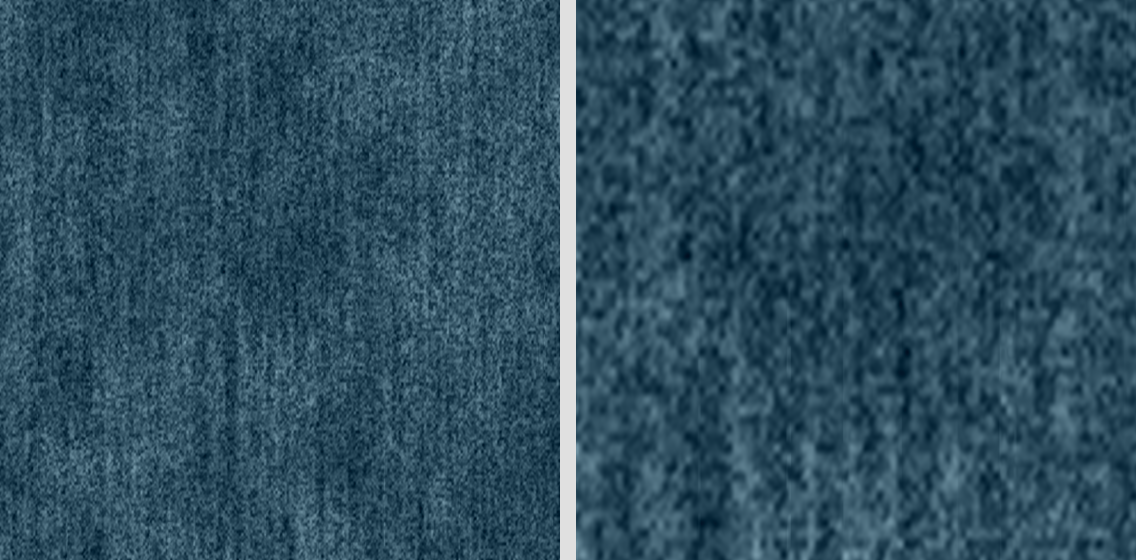
Left, the full canvas; right, a detail of the centre.
A Shadertoy shader for this texture:

```glsl
// Worn blue denim: fine twill grain, vertical yarn streaks and faded blotches.
#define MEAN_COLOR vec3(0.177, 0.303, 0.370)
#define FADE_TINT vec3(0.97, 1.0, 0.98)
#define GRAIN_AMOUNT 0.056
#define STREAK_AMOUNT 0.025
#define BLOTCH_AMOUNT 0.027
#define SLUB_AMOUNT 0.08
#define YARN_COUNT 245.0
#define WEFT_COUNT 175.0
#define STREAK_COUNT 125.0
#define BLOTCH_COUNT 8.0

// Integer hash of a lattice cell, from 0 to 1.
float hash(vec2 cell, uint seed) {
    uvec2 q = uvec2(ivec2(cell)) * uvec2(1597334673u, 3812015801u);
    uint h = q.x ^ q.y ^ (seed * 2654435769u);
    h = (h ^ (h >> 16)) * 2146121005u;
    h = (h ^ (h >> 15)) * 2221713035u;
    h ^= h >> 16;
    return float(h >> 8) / 16777216.0;
}

// Smooth value noise, centred on zero with a spread of about one.
float noise(vec2 p, uint seed) {
    vec2 cell = floor(p);
    vec2 f = p - cell;
    f = f * f * (3.0 - 2.0 * f);
    float low = mix(hash(cell, seed), hash(cell + vec2(1, 0), seed), f.x);
    float high = mix(hash(cell + vec2(0, 1), seed), hash(cell + vec2(1, 1), seed), f.x);
    return (mix(low, high, f.y) - 0.5) * 4.66;
}

// Large soft wear marks, slightly taller than wide.
float blotches(vec2 uv) {
    float sum = 0.0, weight = 0.7;
    vec2 p = uv * vec2(BLOTCH_COUNT, BLOTCH_COUNT * 0.75);
    for (uint i = 0u; i < 4u; i++) {
        sum += weight * noise(p, 10u + i);
        p = mat2(0.96, 0.28, -0.28, 0.96) * p * 2.1 + 7.3;
        weight *= 0.68;
    }
    return sum;
}

// Long yarns of uneven thickness running up the cloth.
float streaks(vec2 uv) {
    float fine = noise(uv * vec2(STREAK_COUNT, 3.5), 20u);
    float wide = noise(uv * vec2(STREAK_COUNT * 0.5, 2.5), 21u);
    float broken = noise(uv * vec2(STREAK_COUNT * 1.4, 13.0), 22u);
    return 0.75 * fine + 0.4 * wide + 0.6 * broken;
}

// Short upright stitches crossed by two diagonal twill directions.
float grain(vec2 uv) {
    vec2 p = uv * vec2(YARN_COUNT, WEFT_COUNT);
    float upright = noise(p, 30u);
    float rising = noise(vec2(p.x - 0.6 * p.y, p.y * 0.8), 31u);
    float falling = noise(vec2(p.x + 0.6 * p.y, p.y * 0.8), 32u);
    return 0.85 * upright + 0.5 * rising + 0.4 * falling;
}

// Rare pale threads that show as dotted lines.
float slubs(vec2 uv) {
    float thread = noise(uv * vec2(STREAK_COUNT * 1.2, 2.4), 40u);
    float dots = noise(uv * vec2(YARN_COUNT, WEFT_COUNT * 0.8), 41u);
    return smoothstep(1.5, 2.1, thread) * smoothstep(-0.8, 1.4, dots);
}

void mainImage(out vec4 fragColor, in vec2 fragCoord) {
    vec2 uv = fragCoord / iResolution.y;
    float wear = blotches(uv);

    // Faded cloth shows its grain a little more strongly.
    float shade = BLOTCH_AMOUNT * wear
                + STREAK_AMOUNT * streaks(uv)
                + GRAIN_AMOUNT * (1.0 + 0.1 * wear) * grain(uv)
                + SLUB_AMOUNT * slubs(uv);

    vec3 color = MEAN_COLOR + shade * FADE_TINT;
    fragColor = vec4(clamp(color, 0.0, 1.0), 1.0);
}
```
